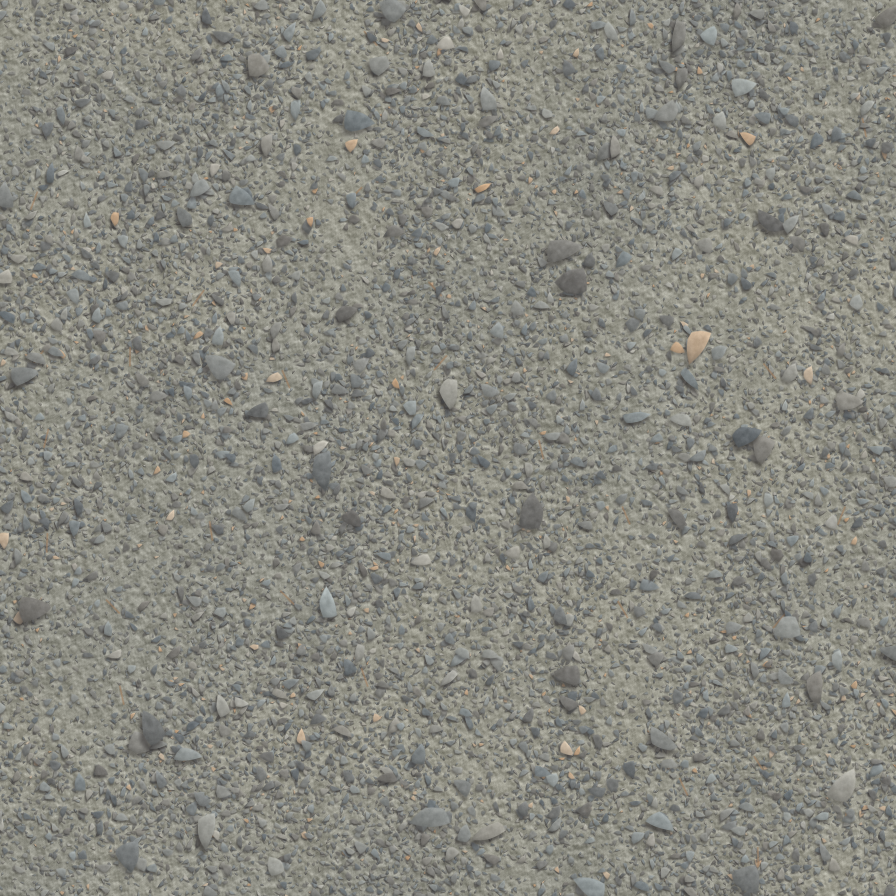
Give the GLSL for this texture, as a Shadertoy shader.

```glsl
#define SAND vec3(0.582, 0.580, 0.535)
#define DARK_STONE vec3(0.385, 0.395, 0.400)
#define PALE_STONE vec3(0.625, 0.635, 0.615)
#define TAN_STONE vec3(0.74, 0.61, 0.48)
#define WHITE_STONE vec3(0.78, 0.76, 0.71)
#define SHADOW vec3(0.20, 0.19, 0.19)
#define LIGHT vec2(0.45, 0.89)
#define GRAIN 0.20
#define RELIEF 0.17

vec4 hash4(vec2 p) {
    vec4 q = fract(p.xyxy * vec4(0.1031, 0.1030, 0.0973, 0.1099));
    q += dot(q, q.wzxy + 33.33);
    return fract((q.xxyz + q.yzzw) * q.zywx);
}

float noise(vec2 p) {
    vec2 i = floor(p), f = fract(p);
    f = f * f * (3.0 - 2.0 * f);
    float bottom = mix(hash4(i).x, hash4(i + vec2(1, 0)).x, f.x);
    float top = mix(hash4(i + vec2(0, 1)).x, hash4(i + vec2(1, 1)).x, f.x);
    return mix(bottom, top, f.y);
}

float fbm(vec2 p) {
    float total = 0.0, weight = 0.5;
    for (int i = 0; i < 4; i++) {
        total += weight * noise(p);
        p = mat2(1.6, 1.2, -1.2, 1.6) * p + 17.3;
        weight *= 0.5;
    }
    return total / 0.9375;
}

vec2 turn(vec2 p, float angle) {
    float c = cos(angle), s = sin(angle);
    return vec2(c * p.x + s * p.y, c * p.y - s * p.x);
}

// Rounded, uneven five-sided pebble
float pebble(vec2 d, float radius, vec4 rnd) {
    d = turn(d, rnd.x * 6.283);
    d *= vec2(0.85, 1.0 + 0.5 * rnd.y);
    float facets = 0.0;
    for (int i = 0; i < 5; i++) {
        float k = float(i);
        float angle = 1.2566 * k + 0.7 * sin(rnd.z * 20.0 + k * 2.4);
        float reach = 0.86 + 0.16 * sin(rnd.w * 30.0 + k * 3.7);
        facets = max(facets, dot(d, vec2(cos(angle), sin(angle))) / reach);
    }
    return mix(length(d), facets, 0.6) - radius;
}

vec3 stoneColor(vec4 rnd, float variety) {
    vec3 color = mix(DARK_STONE, PALE_STONE, mix(0.53, rnd.x, variety));
    color += (rnd.y - 0.5) * vec3(0.04, 0.0, -0.035);
    if (rnd.z > 0.975) color = mix(TAN_STONE, WHITE_STONE, rnd.w * 0.6);
    else if (rnd.z > 0.945) color = mix(color, WHITE_STONE, 0.6);
    return color;
}

// One size class of scattered stones; radii are fractions of a cell
vec3 addStones(vec3 color, vec2 uv, float cells, float share, vec2 radii, float variety) {
    vec2 p = uv * cells, home = floor(p);
    float pixel = cells / iResolution.y;
    float speckle = 0.13 * (fbm(uv * 210.0 + cells) - 0.5);
    for (int j = -1; j <= 1; j++)
    for (int i = -1; i <= 1; i++) {
        vec2 cell = home + vec2(i, j);
        vec4 place = hash4(cell + cells);
        float density = 0.45 + 1.1 * noise(cell / cells * vec2(13.0, 9.0));
        if (place.z > share * density) continue;
        vec4 shape = hash4(cell + cells + 71.0);
        vec4 tint = hash4(cell + cells + 193.0);
        float radius = mix(radii.x, radii.y, place.w * place.w);
        vec2 d = p - cell - place.xy;

        float shadowEdge = pebble(d + LIGHT * radius * 0.45, radius, shape);
        float shade = 1.0 - smoothstep(-0.35 * radius, 0.3 * radius + pixel, shadowEdge);
        color = mix(color, SHADOW, shade * (0.3 + 0.4 * variety * shape.y));

        float edge = pebble(d, radius, shape);
        float body = 1.0 - smoothstep(-pixel, pixel, edge);
        float slope = dot(d, LIGHT) / radius;
        vec3 face = stoneColor(tint, variety) + speckle;
        face *= 1.0 + RELIEF * slope * smoothstep(-0.9, 0.0, edge / radius);
        color = mix(color, face, body * 0.93);
    }
    return color;
}

// Sparse dry stalks, mostly upright
vec3 addStalks(vec3 color, vec2 uv) {
    vec2 p = uv * 11.0, cell = floor(p);
    vec4 rnd = hash4(cell + 307.0);
    vec2 d = turn(fract(p) - 0.3 - 0.4 * rnd.xy, (rnd.w - 0.5) * 1.6);
    d.y -= clamp(d.y, -0.11, 0.11);
    float pixel = 11.0 / iResolution.y;
    float stalk = 1.0 - smoothstep(0.010 - pixel, 0.010 + pixel, length(d));
    return mix(color, vec3(0.62, 0.49, 0.37), stalk * 0.7 * step(rnd.z, 0.16));
}

// Packed sand with fine lit grain and faint upright tracks
vec3 sand(vec2 uv) {
    float grain = fbm(uv * 170.0);
    float lit = grain - fbm(uv * 170.0 + LIGHT * 0.45);
    float patches = fbm(uv * 6.0) - 0.5;
    float tracks = noise(uv * vec2(17.0, 1.6) + 40.0) - 0.5;
    float level = GRAIN * (grain - 0.5) + 0.22 * lit + 0.06 * patches + 0.025 * tracks;
    return SAND + level + vec3(0.01, 0.0, -0.02) * patches;
}

void mainImage(out vec4 fragColor, in vec2 fragCoord) {
    vec2 uv = fragCoord / iResolution.y;
    vec3 color = sand(uv);
    color = addStones(color, uv, 190.0, 0.50, vec2(0.20, 0.42), 0.55);
    color = addStones(color, uv, 105.0, 0.42, vec2(0.22, 0.45), 0.70);
    color = addStalks(color, uv);
    color = addStones(color, uv, 56.0, 0.28, vec2(0.22, 0.42), 0.85);
    color = addStones(color, uv, 22.0, 0.16, vec2(0.17, 0.34), 1.0);
    fragColor = vec4(color, 1.0);
}
```
